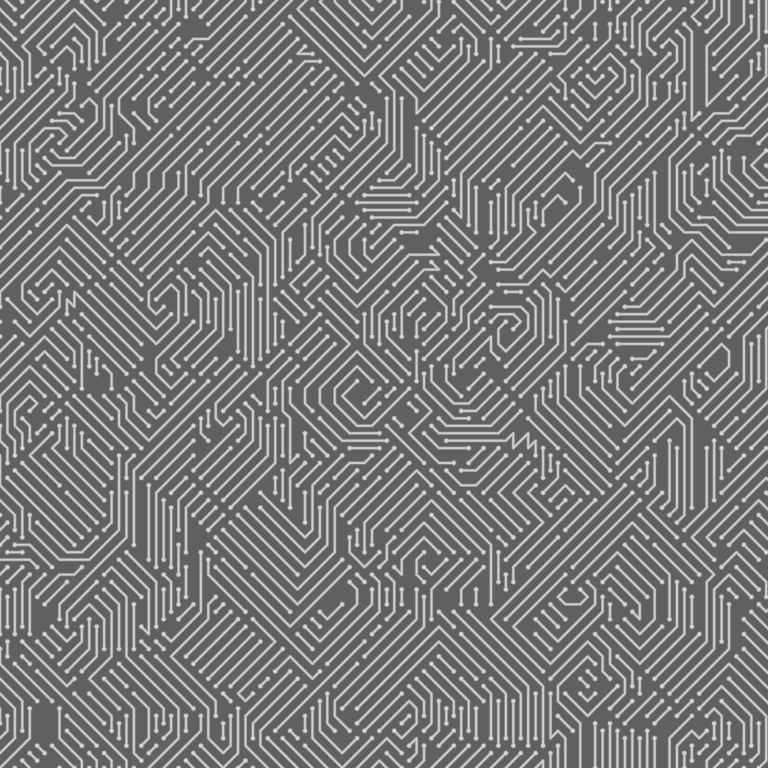
Give the GLSL for this pattern, as a WebGL 1 fragment shader.

```glsl
precision highp float;
// Circuit-board traces: thin pale polylines with round pads on grey.
// Nodes of a lattice turned by 45 degrees each pick a heading that circles a
// cellular pivot; agreeing neighbours are linked, and loose ends get a pad.

uniform vec2 u_resolution;

const float STEPS_ACROSS = 73.0;  // lattice steps per canvas side
const float REGION_SIZE = 10.0;   // steps between region seeds
const float BREAK_CHANCE = 0.05;  // nodes that end their trace
const float SKIP_CHANCE = 0.22;   // upright tracks left empty
const float JOG_CHANCE = 0.12;    // small blocks that bend their traces
const float JOG_SIZE = 3.0;       // steps per such block
const float BLOCK_SIZE = 6.0;     // steps per block sharing one diagonal
const float LINE_RIM = 0.215;     // half width of a trace, in steps
const float PAD_RIM = 0.32;       // radius of a pad, in steps
const vec3 BOARD = vec3(0.378);
const vec3 COPPER = vec3(0.845);

vec2 hash2(vec2 p) {
  vec3 a = fract(p.xyx * vec3(0.1031, 0.1030, 0.0973));
  a += dot(a, a.yzx + 33.33);
  return fract((a.xx + a.yz) * a.zy);
}

float squareLength(vec2 v) {
  return max(abs(v.x), abs(v.y));
}

// Cell id of the nearest region seed, in a square metric.
vec2 regionAt(vec2 node) {
  vec2 p = node / REGION_SIZE;
  vec2 base = floor(p - 0.5);
  vec2 region = base;
  float nearest = 9.0;
  for (int j = 0; j < 2; j++) {
    for (int i = 0; i < 2; i++) {
      vec2 id = base + vec2(float(i), float(j));
      float d = squareLength(id + 0.1 + 0.8 * hash2(id) - p);
      if (d < nearest) {
        nearest = d;
        region = id;
      }
    }
  }
  return region;
}

// Only one diagonal is allowed per block, so that links never cross.
vec2 allowDiagonal(vec2 node, vec2 dir) {
  vec2 block = floor(min(node, node + dir) / BLOCK_SIZE);
  bool upright = hash2(block + 71.0).x < 0.87;
  if ((dir.x * dir.y > 0.0) != upright) return vec2(dir.x, 0.0);
  float track = node.x - sign(dir.x * dir.y) * node.y;
  bool skipped = hash2(vec2(track, 5.0)).y < SKIP_CHANCE;
  return skipped ? vec2(0.0) : dir;
}

// Direction in which a node wants to continue; zero where a trace breaks.
vec2 heading(vec2 node) {
  if (hash2(node + 17.0).x < BREAK_CHANCE) return vec2(0.0);
  vec2 region = regionAt(node);
  vec2 shift = hash2(region + 31.0);
  vec2 style = hash2(region + 53.0);
  vec2 pivot = (region + 0.5 + 1.4 * (shift - 0.5)) * REGION_SIZE;
  vec2 r = node - pivot;
  vec2 a = abs(r);
  float spin = style.x < 0.5 ? -1.0 : 1.0;
  vec2 dir = spin * vec2(-sign(r.y), sign(r.x));
  bool jog = hash2(floor(node / JOG_SIZE) + 43.0).x < JOG_CHANCE && dir.x * dir.y > 0.0;
  float bevel = mix(0.15, 0.85, style.y);
  if (jog || min(a.x, a.y) > bevel * max(a.x, a.y)) return allowDiagonal(node, dir);
  return a.x > a.y ? vec2(0.0, dir.y) : vec2(dir.x, 0.0);
}

// Offset to the one neighbour whose trace enters this node, or zero.
vec2 sourceOf(vec2 node, vec2 ahead) {
  vec2 source = vec2(0.0);
  for (int j = -1; j <= 1; j++) {
    for (int i = -1; i <= 1; i++) {
      vec2 o = vec2(float(i), float(j));
      if (o != vec2(0.0) && o != ahead && heading(node + o) == -o) source = o;
    }
  }
  return source;
}

float segmentDistance(vec2 p, vec2 end) {
  float t = clamp(dot(p, end) / max(dot(end, end), 0.001), 0.0, 1.0);
  return length(p - end * t);
}

float softInk(float d, float core, float rim) {
  return 1.0 - smoothstep(core, rim, d);
}

// Ink of the links and the pad that belong to one node.
float nodeInk(vec2 p, vec2 node) {
  vec2 ahead = heading(node);
  vec2 source = sourceOf(node, ahead);
  vec2 target = node + ahead;
  bool enters = source != vec2(0.0);
  bool leaves = ahead != vec2(0.0) && sourceOf(target, heading(target)) == -ahead;
  vec2 r = p - node;
  float ink = 0.0;
  if (enters) ink = softInk(segmentDistance(r, source), 0.02, LINE_RIM);
  if (leaves) ink = max(ink, softInk(segmentDistance(r, ahead), 0.02, LINE_RIM));
  ink *= 0.94;
  if (enters != leaves) ink = max(ink, softInk(length(r), 0.1, PAD_RIM));
  return ink;
}

void main() {
  vec2 uv = gl_FragCoord.xy / min(u_resolution.x, u_resolution.y);
  vec2 p = vec2(uv.x + uv.y, uv.y - uv.x) * sqrt(0.5) * STEPS_ACROSS + 100.0;
  vec2 corner = floor(p);
  float ink = 0.0;
  for (int j = 0; j < 2; j++) {
    for (int i = 0; i < 2; i++) {
      ink = max(ink, nodeInk(p, corner + vec2(float(i), float(j))));
    }
  }
  gl_FragColor = vec4(mix(BOARD, COPPER, ink), 1.0);
}
```
